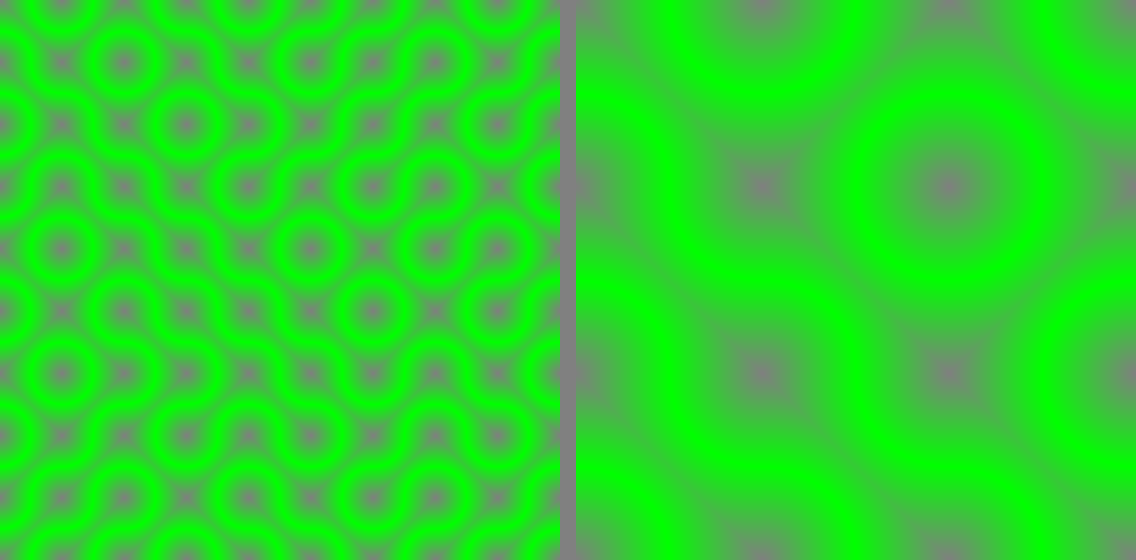
Left, the full canvas; right, a detail of the centre.
This pattern is drawn by a WebGL 2 fragment shader. Its source:

```glsl
#version 300 es
precision highp float;

uniform vec2 u_resolution;
out vec4 fragColor;

const float REPEATS = 9.0;
const float ARC_RADIUS = 0.5;
const vec3 ARC_GREEN = vec3(0.0, 1.0, 0.0);
const vec3 CORNER_GRAY = vec3(0.5);

float hash(vec2 cell) {
    return fract(sin(dot(cell, vec2(12.9898, 78.233))) * 43758.5453);
}

// Mirror a tile left to right for half of the cells
vec2 orientTile(vec2 p, float choice) {
    return vec2(choice < 0.5 ? 1.0 - p.x : p.x, p.y);
}

// Distance to two quarter circles around opposite corners
float arcDistance(vec2 p, float radius) {
    float nearCorner = min(length(p), length(p - 1.0));
    return abs(nearCorner - radius);
}

// Linear fade from the arc's center line to the tile corners
vec3 arcColor(float dist, float radius, vec3 line, vec3 corner) {
    return mix(line, corner, clamp(dist / radius, 0.0, 1.0));
}

void main() {
    vec2 uv = gl_FragCoord.xy / u_resolution;
    vec2 grid = uv * REPEATS;

    // Wrapped cell index keeps opposite edges continuous
    vec2 cell = mod(floor(grid), REPEATS);
    vec2 tile = orientTile(fract(grid), hash(cell));

    float dist = arcDistance(tile, ARC_RADIUS);
    fragColor = vec4(arcColor(dist, ARC_RADIUS, ARC_GREEN, CORNER_GRAY), 1.0);
}
```
